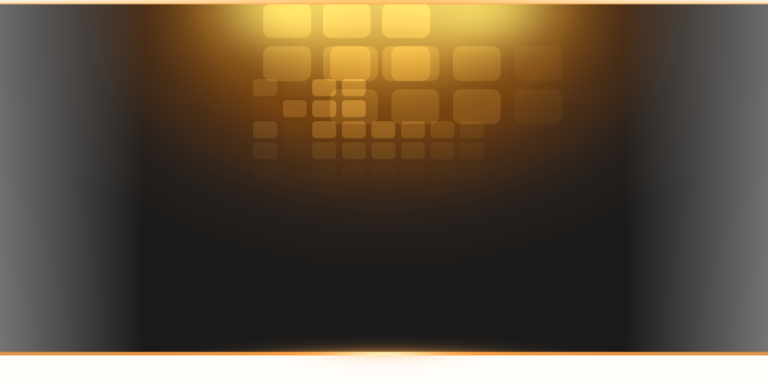
Give the GLSL for this background, as a Shadertoy shader.

```glsl
#define FLOOR_Y 0.079
#define CEILING_Y 0.989
#define SIDE_WIDTH 0.375
#define SIDE_GREY 0.46
#define LARGE_SIZE vec2(0.125, 0.091)
#define SMALL_SIZE vec2(0.0625, 0.0445)
#define TILE_LIGHT vec3(0.19, 0.17, 0.08)

const vec3 DARK   = vec3(0.10, 0.10, 0.10);
const vec3 UMBER  = vec3(0.16, 0.13, 0.11);
const vec3 BROWN  = vec3(0.29, 0.18, 0.09);
const vec3 RUST   = vec3(0.45, 0.25, 0.06);
const vec3 AMBER  = vec3(0.68, 0.45, 0.12);
const vec3 GOLD   = vec3(0.93, 0.80, 0.38);
const vec3 ORANGE = vec3(1.00, 0.62, 0.24);
const vec3 CREAM  = vec3(1.00, 0.93, 0.68);

float hash(vec2 cell) {
    vec3 h = fract(cell.xyx * 0.1031);
    h += dot(h, h.yzx + 33.33);
    return fract((h.x + h.y) * h.z);
}

// 1 when v lies between lo and hi, both included
float within(float v, float lo, float hi) {
    return step(lo - 0.5, v) * step(v, hi + 0.5);
}

// Repeated rounded rectangles; also returns the cell index
float tiles(vec2 p, vec2 origin, vec2 pitch, vec2 size, out vec2 cell) {
    vec2 grid = (p - origin) / pitch;
    cell = floor(grid);
    float radius = 0.24 * size.y;
    vec2 q = abs(fract(grid) * pitch - 0.5 * size) - 0.5 * size + radius;
    float dist = length(max(q, 0.0)) + min(max(q.x, q.y), 0.0) - radius;
    float soft = 1.0 / iResolution.y;
    return 1.0 - smoothstep(-soft, soft, dist);
}

// Combined strength of two large layers and one small layer
float tilePattern(vec2 p) {
    vec2 cell;
    float left = tiles(p, vec2(0.685, 0.120), vec2(0.155, 0.112), LARGE_SIZE, cell);
    left *= within(cell.x, 0.0, 2.0) * within(cell.y, -1.0, 0.0);
    float light = left * (0.35 + 0.25 * hash(cell + 7.0));

    float right = tiles(p, vec2(0.859, 0.120), vec2(0.160, 0.112), LARGE_SIZE, cell);
    right *= within(cell.x, 0.0, 3.0) * within(cell.y, 0.0, 1.0);
    light += right * (0.45 - 0.1 * cell.x * step(2.5, cell.x));

    float tiny = tiles(p, vec2(0.659, 0.206), vec2(0.077, 0.0547), SMALL_SIZE, cell);
    float lastColumn = cell.y < 1.5 ? 3.0 : 7.0;
    float gapColumn = abs(cell.y - 1.0) < 0.5 ? 0.0 : 1.0;
    tiny *= within(cell.x, 0.0, lastColumn) * within(cell.y, 0.0, 4.0);
    tiny *= 1.0 - 0.9 * within(cell.x, gapColumn, gapColumn);
    float fade = 1.0 - smoothstep(1.0, 4.6, cell.y);
    fade *= exp(-0.07 * pow(abs(cell.x - 3.0), 2.0));
    return light + tiny * fade * (0.75 + 0.25 * hash(cell));
}

// Warm light falling from the top centre
vec3 spotlight(float dx, float depth) {
    float d = length(vec2(dx / 1.4, depth));
    vec3 color = mix(AMBER, RUST, smoothstep(0.12, 0.34, d));
    color = mix(color, BROWN, clamp((d - 0.34) / 0.11, 0.0, 1.0));
    color = mix(color, UMBER, clamp((d - 0.45) / 0.12, 0.0, 1.0));
    color = mix(color, DARK, clamp((d - 0.57) / 0.17, 0.0, 1.0));
    float core = exp(-pow(dx / 0.43, 4.0) - pow(depth / 0.14, 2.0));
    color = mix(color, GOLD, core);
    vec2 lobe = vec2(abs(dx) - 0.28, depth - 0.04) / vec2(0.13, 0.07);
    return color + vec3(0.05, 0.08, 0.04) * exp(-dot(lobe, lobe));
}

void mainImage(out vec4 fragColor, in vec2 fragCoord) {
    vec2 p = vec2(2.0, 1.0) * fragCoord / iResolution.xy;
    float soft = 1.0 / iResolution.y;
    float dx = abs(p.x - 1.0);
    float depth = 1.0 - p.y;

    // Spotlight, tiles and grey side panels
    vec3 color = spotlight(dx, depth);
    color += TILE_LIGHT * tilePattern(vec2(p.x, depth));
    float side = clamp((dx - 1.0 + SIDE_WIDTH) / SIDE_WIDTH, 0.0, 1.0);
    color = mix(color, vec3(SIDE_GREY), side * mix(1.0, 0.88, p.y));

    // Glow rising from the floor line
    float rise = p.y - FLOOR_Y;
    float spread = exp(-pow(dx / 0.30, 2.0));
    color += ORANGE * 0.75 * spread * exp(-max(rise, 0.0) / 0.012);

    // White floor with a faint reflection
    vec3 floorColor = vec3(1.0, 0.995, 0.985);
    float reflection = exp(-pow(dx / 0.17, 2.0) - abs(rise) / 0.016);
    floorColor = mix(floorColor, vec3(1.0, 0.80, 0.58), 0.6 * reflection);
    color = mix(floorColor, color, smoothstep(-soft, soft, rise));

    // Floor line, hottest at the centre
    float line = 1.0 - smoothstep(0.002, 0.002 + 2.0 * soft, abs(rise));
    vec3 lineColor = mix(vec3(0.88, 0.58, 0.28), ORANGE, exp(-dx * dx * 4.0));
    lineColor = mix(lineColor, CREAM, exp(-pow(dx / 0.14, 2.0)));
    color = mix(color, lineColor, line);

    // Ceiling strip with a thin orange edge
    vec3 strip = mix(vec3(1.0, 0.95, 0.88), vec3(1.0, 0.78, 0.45), exp(-dx * dx * 2.5));
    float edge = exp(-pow((p.y - CEILING_Y) / 0.004, 2.0));
    strip = mix(strip, vec3(0.98, 0.66, 0.32), 0.7 * edge);
    color = mix(color, strip, smoothstep(-soft, soft, p.y - CEILING_Y));

    fragColor = vec4(clamp(color, 0.0, 1.0), 1.0);
}
```
